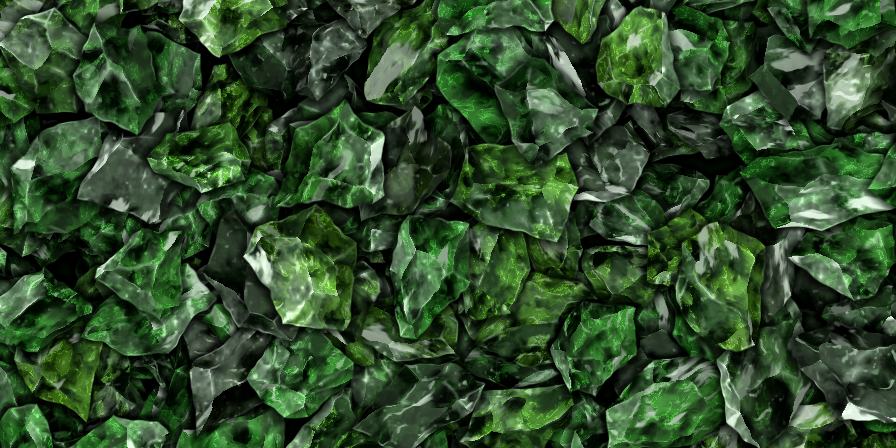
A Shadertoy shader for this texture:

```glsl
// A heap of crushed green glass: layers of jittered, convex faceted shards
// painted from the bottom up, each casting a soft shadow on those below.
// Facets mix dark glass, refracted green glow, grey frosting and white glints.

const float TAU = 6.2831853;

// Sine-free hash: three random values per point.
vec3 hash3(vec2 p) {
    vec3 q = fract(p.xyx * vec3(0.1031, 0.1030, 0.0973));
    q += dot(q, q.yxz + 33.33);
    return fract((q.xxy + q.yzz) * q.zyx);
}

float noise(vec2 p) {
    vec2 i = floor(p), f = fract(p);
    f = f * f * (3.0 - 2.0 * f);
    return mix(mix(hash3(i).x, hash3(i + vec2(1, 0)).x, f.x),
               mix(hash3(i + vec2(0, 1)).x, hash3(i + vec2(1, 1)).x, f.x), f.y);
}

float fbm(vec2 p) {
    float sum = 0.0, weight = 0.533;
    for (int k = 0; k < 4; k++) {
        sum += weight * noise(p);
        p = mat2(1.6, 1.2, -1.2, 1.6) * p + 17.3;
        weight *= 0.5;
    }
    return sum;
}

// Cut gem made of tilted planes; returns the inner distance to its outline.
float shardShape(vec2 q, vec2 seed, out vec2 tilt, out float ridge, out float facet) {
    vec3 top = hash3(seed + 5.5);
    tilt = (0.5 - top.xy) * 0.7;
    facet = top.z;
    float low = 0.42 - dot(q, tilt), second = 9.0, inner = 9.0;
    for (int k = 0; k < 7; k++) {
        vec3 h = hash3(seed + float(k) * vec2(13.1, 7.7) + 40.0);
        float angle = (float(k) + 0.85 * h.x) * TAU / 7.0;
        vec2 normal = vec2(cos(angle), sin(angle));
        float inside = 0.58 + 0.42 * h.y - dot(q, normal);
        float slope = 0.5 + 1.5 * h.z;
        float height = inside * slope;
        inner = min(inner, inside);
        if (height < low) {
            second = low;
            low = height;
            tilt = normal * slope;
            facet = fract(h.x * 7.0 + h.z);
        } else {
            second = min(second, height);
        }
    }
    ridge = second - low;
    return inner;
}

vec3 glassColour(vec2 p, vec2 q, vec2 seed, vec2 tilt, float inner, float ridge, float facet) {
    vec3 look = hash3(seed + 91.0);
    float light = dot(normalize(vec3(tilt, 1.0)), normalize(vec3(-0.4, 0.7, 0.6)));
    vec2 bent = q + 0.45 * tilt + 20.0 * look.xy;
    float cloud = fbm(bent * 2.6);
    float swirl = fbm(bent * 4.0 + 2.0 * cloud + 9.0);
    float crackle = fbm(bent * 7.0 + 3.0 * swirl + 60.0);
    float grain = noise(p * 120.0) * noise(p * 71.0 + 5.0);

    // Dark body with green light caught inside, strongest low in the shard
    vec3 colour = mix(vec3(0.02, 0.05, 0.02), vec3(0.14, 0.24, 0.13), smoothstep(0.3, 0.65, cloud));
    vec3 tint = mix(vec3(0.15, 0.42, 0.13), vec3(0.27, 0.45, 0.10), smoothstep(0.45, 1.0, look.x));
    float clarity = 0.15 + 0.85 * smoothstep(0.08, 0.55, look.y);
    colour = mix(vec3(dot(colour, vec3(0.3, 0.5, 0.2))), colour, 0.3 + 0.7 * clarity);
    float glow = smoothstep(0.38, 0.75, 0.65 * swirl + 0.35 * crackle + 0.08 * facet - 0.12 * q.y);
    colour += tint * glow * clarity * 0.8;
    float caustic = 1.0 - smoothstep(0.0, 0.05, abs(crackle - 0.53));
    colour += tint * caustic * clarity * smoothstep(0.45, 0.65, swirl) * 0.65;

    // Frosted surface, speckles and broken ridges
    vec3 frost = vec3(0.50, 0.56, 0.51);
    float haze = smoothstep(0.25, 1.0, light) * smoothstep(0.3, 0.72, 0.6 * cloud + 0.4 * crackle + 0.25 * (facet - 0.5));
    colour = mix(colour, frost * (0.57 + 0.8 * grain), haze * 0.62);
    colour += frost * smoothstep(0.5, 0.8, grain) * 0.3;
    float line = 1.0 - smoothstep(0.0, 0.05, min(ridge, inner * 1.3));
    colour += frost * line * smoothstep(0.45, 0.85, noise(q * 5.0 + seed)) * 0.42;

    // Mirror patches and curved shell fractures
    float mirror = smoothstep(0.58, 0.7, fbm(bent * vec2(1.8, 4.0) + 31.0)) * smoothstep(0.5, 0.8, facet);
    float rings = sin(26.0 * length(q - 1.6 * (look.zx - 0.5)) + 9.0 * cloud);
    float shell = smoothstep(0.65, 1.0, rings) * smoothstep(0.52, 0.68, swirl) * step(0.55, look.z);
    colour = mix(colour, vec3(0.72, 0.78, 0.72), min(mirror * 0.8 + shell * 0.5, 0.9));
    return colour * (0.62 + 0.5 * light);
}

void mainImage(out vec4 fragColor, in vec2 fragCoord) {
    float pixel = 1.0 / iResolution.y;
    vec2 p = fragCoord * pixel;
    // Chipped, slightly wavy outlines
    vec2 chipped = p + 0.022 * (vec2(noise(p * 14.0), noise(p * 14.0 + 50.0)) - 0.5)
                     + 0.007 * (vec2(noise(p * 48.0), noise(p * 48.0 + 50.0)) - 0.5);
    vec3 colour = vec3(0.025, 0.055, 0.025);

    for (int layer = 0; layer < 4; layer++) {
        float depth = float(layer);
        float cell = 0.155 + 0.022 * depth;
        vec2 grid = chipped / cell + depth * vec2(3.37, 5.61);
        for (int n = 0; n < 9; n++) {
            vec2 id = floor(grid) + vec2(n % 3, n / 3) - 1.0;
            vec2 seed = id + 57.0 * depth + 100.0;
            vec3 h = hash3(seed), g = hash3(seed + 300.0);
            if (h.z < 0.18 * depth) continue;
            float radius = 0.53 + 0.2 * g.x, turn = TAU * g.y, stretch = 1.0 + 0.28 * g.z;
            vec2 q = (grid - id - 0.5 - 0.6 * (h.xy - 0.5)) / radius;
            q = mat2(cos(turn), sin(turn), -sin(turn), cos(turn)) * q * vec2(1.0 / stretch, stretch);
            if (dot(q, q) > 3.2) continue;
            vec2 tilt;
            float ridge, facet;
            float inner = shardShape(q, seed, tilt, ridge, facet);
            float distance = inner * radius * cell;
            colour *= mix(0.38, 1.0, smoothstep(0.0, 0.024, -distance));
            if (distance > -pixel) {
                vec3 glass = glassColour(p, q, seed, tilt, inner, ridge, facet) * (0.76 + 0.09 * depth);
                colour = mix(colour, glass, smoothstep(-pixel, pixel, distance));
            }
        }
    }
    // Contrast curve with deep shadows and a soft shoulder
    colour = clamp(1.46 * colour - 0.038, 0.0, 1.2);
    colour -= 0.1 * colour * colour * colour;
    fragColor = vec4(clamp(colour, 0.0, 1.0), 1.0);
}
```
